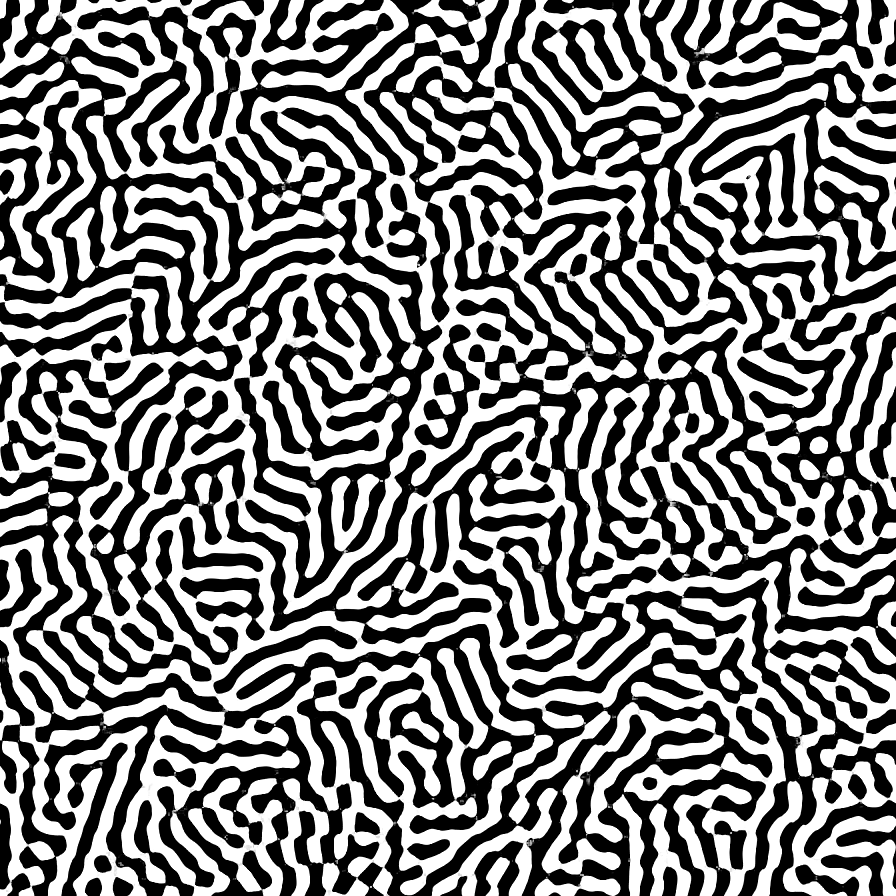
Write a WebGL 2 fragment shader that draws this pattern.

```glsl
#version 300 es
precision highp float;
precision highp int;
// Black and white labyrinth of even, winding stripes, like a Turing pattern.
// Plane waves are grouped by direction; the groups compete at each point, then
// a core and two rings sharpen the result. Whole wave numbers make it tile.

uniform vec2 u_resolution;
out vec4 fragColor;

const float STRIPES = 37.0;         // stripe periods across the canvas
const float SPREAD = 5.0;           // jitter of the wave numbers
const int DIRECTIONS = 8;           // wave directions over a half turn
const int WAVES = 3;                // waves per direction
const float RIVALRY = 1.3;          // higher = one direction wins more clearly
const float SOFTNESS = 0.35;        // lower = harder saturation of the waves
const vec2 RING_PHASE = vec2(3.83, 7.02); // ring radii as wave phase
const vec3 KERNEL = vec3(0.45, -1.25, 0.80); // core, inhibitor, activator
const float EDGE = 0.0012;          // edge width in canvas units
const float EDGE_PIXELS = 0.6;      // least edge width in pixels
const int GRAIN_CELLS = 256;        // speckle cells across the canvas
const vec2 WEAK = vec2(0.20, 0.65); // field strength that turns to speckle
const vec3 BLACK = vec3(0.0);
const vec3 WHITE = vec3(1.0);
const vec3 SMUDGE = vec3(0.84);
const uint SEED = 71u;
const float PI = 3.14159265;
const float TAU = 2.0 * PI;

// Integer hash
uint hashBits(uint n) {
    n = n * 747796405u + 2891336453u;
    n = ((n >> ((n >> 28u) + 4u)) ^ n) * 277803737u;
    return (n >> 22u) ^ n;
}

// Three values in 0..1 from one hash
vec3 hash3(uint n) {
    uint h = hashBits(n);
    return vec3(uvec3(h, h >> 10u, h >> 20u) & 1023u) / 1023.0;
}

vec4 saturate(vec4 u) {
    return u * inversesqrt(u * u + SOFTNESS * SOFTNESS);
}

// Saturated wave field, filtered by a core and two rings around p
float labyrinth(vec2 p) {
    vec2 amplitude[DIRECTIONS];     // local complex wave per direction
    vec4 shift[DIRECTIONS];         // cos and sin of the phase on each ring
    float core = 0.0;
    float energy = 0.0001;

    for (int n = 0; n < DIRECTIONS; n++) {
        float angle = PI * float(n) / float(DIRECTIONS);
        vec2 direction = vec2(cos(angle), sin(angle));
        vec2 phase = RING_PHASE * direction.x;
        shift[n] = vec4(cos(phase), sin(phase)).xzyw;
        vec2 sum = vec2(0.0);
        for (int w = 0; w < WAVES; w++) {
            vec3 random = hash3(SEED + uint(n * WAVES + w));
            vec2 k = round(STRIPES * direction + SPREAD * (2.0 * random.xy - 1.0));
            float turn = TAU * fract(dot(k, p) + random.z);
            sum += vec2(cos(turn), sin(turn));
        }
        // Strong directions grow, weak ones fade
        sum *= pow(dot(sum, sum) / float(WAVES) + 0.0001, RIVALRY);
        amplitude[n] = sum;
        core += sum.x;
        energy += dot(sum, sum);
    }
    float scale = sqrt(2.0 / energy);

    // Opposite points of both rings at once
    vec4 rings = vec4(0.0);
    for (int j = 0; j < DIRECTIONS; j++) {
        vec4 wave = vec4(0.0);
        for (int n = 0; n < DIRECTIONS; n++) {
            wave += shift[abs(n - j)] * amplitude[n].xyxy;
        }
        rings += saturate(scale * vec4(wave.xz - wave.yw, wave.xz + wave.yw));
    }
    vec2 means = (rings.xy + rings.zw) / float(2 * DIRECTIONS);
    return dot(KERNEL, vec3(saturate(vec4(core * scale)).x, means));
}

float grainCorner(ivec2 cell) {
    cell = cell % GRAIN_CELLS;
    return hash3(SEED * 977u + uint(cell.x + cell.y * GRAIN_CELLS)).x;
}

// Value noise that wraps at the canvas edges
float grain(vec2 p) {
    vec2 q = p * float(GRAIN_CELLS);
    ivec2 c = ivec2(floor(q));
    vec2 f = smoothstep(0.0, 1.0, fract(q));
    float low = mix(grainCorner(c), grainCorner(c + ivec2(1, 0)), f.x);
    float high = mix(grainCorner(c + ivec2(0, 1)), grainCorner(c + ivec2(1, 1)), f.x);
    return mix(low, high, f.y);
}

void main() {
    vec2 p = gl_FragCoord.xy / u_resolution;
    float field = labyrinth(p);

    // Sharp edge from the estimated distance to the zero line
    vec2 gradient = vec2(dFdx(field), dFdy(field)) * u_resolution;
    float slope = max(length(gradient), 0.001);
    float width = max(EDGE, EDGE_PIXELS / min(u_resolution.x, u_resolution.y));
    float tone = clamp(field / (slope * width) + 0.5, 0.0, 1.0);
    vec3 color = mix(BLACK, WHITE, tone);

    // Pale speckle where stripes meet and the field is weak
    float strength = length(vec2(field, slope / (TAU * STRIPES)));
    float weak = 1.0 - smoothstep(WEAK.x, WEAK.y, strength);
    float speckle = weak * smoothstep(0.35, 0.65, grain(p));
    color = mix(color, SMUDGE, speckle);

    fragColor = vec4(color, 1.0);
}
```
